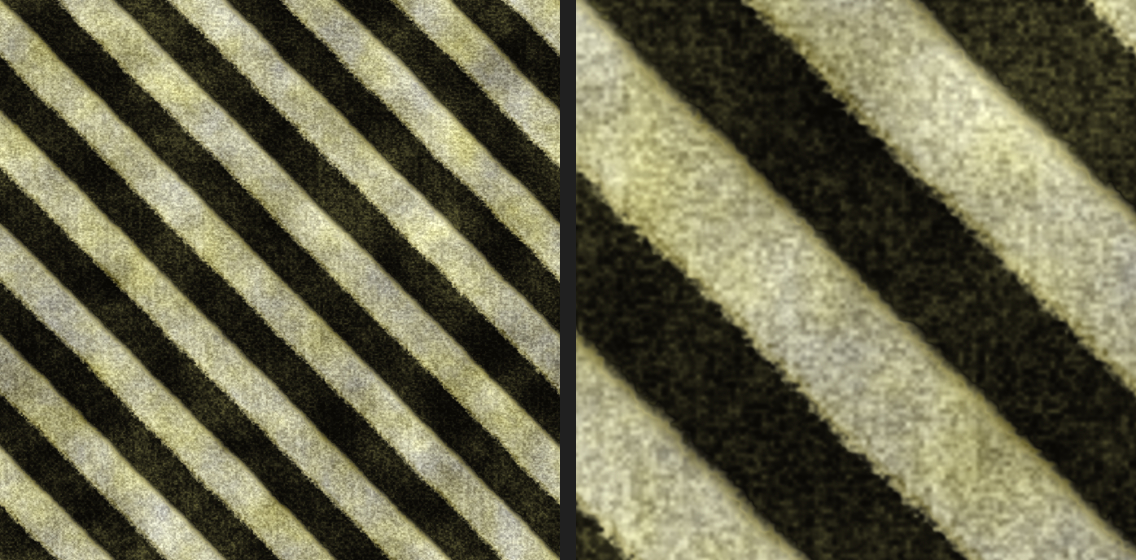
Left: the whole. Right: its middle third, enlarged.
A WebGL 2 fragment shader for this pattern:

```glsl
#version 300 es
precision highp float;

uniform vec2 u_resolution;
out vec4 fragColor;

#define STRIPES 5.0         // repeats across and down
#define DARK_CENTER 0.255   // middle of the dark band within one repeat
#define DARK_HALF 0.24      // half width of the dark band
#define EDGE_SOFT 0.022     // softness of the band edges
#define EDGE_WOBBLE 0.08    // slow drift of the band edges
#define EDGE_FRAY 0.035     // fine roughness of the band edges
#define FRINGE_WIDTH 0.032  // stained line along each edge
#define FRINGE_AMOUNT 0.5
#define MOTTLE 1.15         // strength of the cloudy wear
#define GRAIN 0.6           // strength of the fine speckle
#define TINT 0.3            // yellow to grey drift of the light bands

const vec3 INK = vec3(0.035, 0.03, 0.02);
const vec3 OLIVE = vec3(0.34, 0.33, 0.19);
const vec3 CREAM = vec3(0.72, 0.71, 0.565);
const vec3 STAIN = vec3(0.50, 0.46, 0.22);

float hash(vec2 p) {
    return fract(sin(dot(p, vec2(127.1, 311.7))) * 43758.5453);
}

// Value noise that wraps after a whole number of cells.
float tileNoise(vec2 uv, float cells, float seed) {
    vec2 p = uv * cells;
    vec2 i = floor(p);
    vec2 f = fract(p);
    vec2 w = f * f * (3.0 - 2.0 * f);
    vec2 a = mod(i, cells) + seed;
    vec2 b = mod(i + 1.0, cells) + seed;
    return mix(mix(hash(a), hash(vec2(b.x, a.y)), w.x),
               mix(hash(vec2(a.x, b.y)), hash(b), w.x), w.y);
}

// Layered wrapping noise, centred on zero.
float tileFbm(vec2 uv, float cells, float seed) {
    float sum = 0.0;
    float total = 0.0;
    float amplitude = 1.0;
    for (int octave = 0; octave < 5; octave++) {
        sum += amplitude * (tileNoise(uv, cells, seed) - 0.5);
        total += amplitude;
        amplitude *= 0.62;
        cells *= 2.0;
        seed += 17.3;
    }
    return sum / total;
}

void main() {
    vec2 uv = gl_FragCoord.xy / u_resolution;

    // Wear: cloudy mottle, fine grain and a slow colour drift
    float mottle = tileFbm(uv, 10.0, 3.7);
    float grain = 0.75 * (tileNoise(uv, 256.0, 41.9) - 0.5)
                + 0.55 * (tileNoise(uv, 384.0, 83.1) - 0.5);
    float tint = tileFbm(uv, 12.0, 129.3);
    float wear = MOTTLE * mottle + GRAIN * grain;

    // Signed distance to the dark band, in repeats: negative inside
    float phase = STRIPES * (uv.x + uv.y);
    phase += EDGE_WOBBLE * tileFbm(uv, 14.0, 211.7) + EDGE_FRAY * grain;
    float band = abs(fract(phase - DARK_CENTER + 0.5) - 0.5) - DARK_HALF;
    float pixel = STRIPES / min(u_resolution.x, u_resolution.y);
    float soft = EDGE_SOFT + pixel;
    float lightMask = smoothstep(-soft, soft, band);

    // Light paint: brightness from wear, warmth from tint
    vec3 lightColor = CREAM + 0.5 * wear * vec3(1.0, 1.03, 0.95);
    lightColor += TINT * tint * vec3(0.15, 0.08, -1.0);

    // Dark paint: olive specks showing through the ink
    float worn = clamp(0.5 + wear, 0.0, 1.0);
    vec3 darkColor = mix(INK, OLIVE, worn * worn);

    // Stained fringe on the light side of each edge
    float fringeOffset = (band - 0.5 * FRINGE_WIDTH) / FRINGE_WIDTH;
    float fringe = FRINGE_AMOUNT * exp(-fringeOffset * fringeOffset);
    lightColor = mix(lightColor, STAIN + 0.4 * wear, fringe);

    vec3 color = mix(darkColor, lightColor, lightMask);
    fragColor = vec4(clamp(color, 0.0, 1.0), 1.0);
}
```
